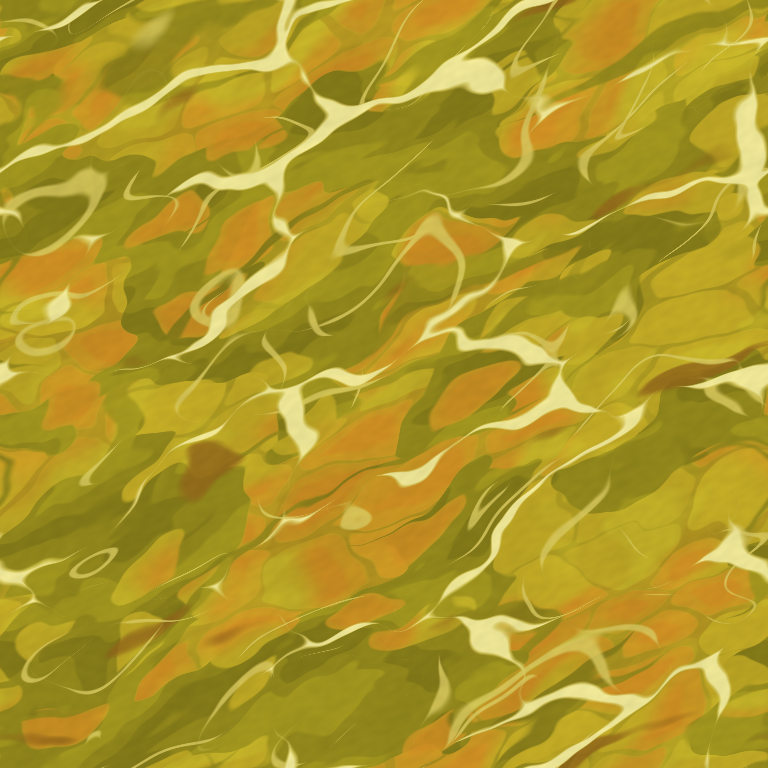
Give the GLSL for this texture, as a WebGL 2 fragment shader.

```glsl
#version 300 es
precision highp float;
// Seamless painterly shallow water: ochre pebbles, olive currents and cream ripple veins.

#define LAND_LEVEL 0.0
#define ORANGE_LEVEL 0.05
#define BROWN_LEVEL 0.43
#define WARP 0.05
#define JAGGED 0.010
#define VEIN_WIDTH 0.058
#define CURL_WIDTH 0.020
#define OLIVE vec3(0.56, 0.52, 0.105)
#define GOLD vec3(0.735, 0.645, 0.14)
#define ORANGE vec3(0.785, 0.54, 0.13)
#define BROWN vec3(0.56, 0.39, 0.10)
#define CREAM vec3(0.92, 0.89, 0.58)

uniform vec2 u_resolution;
out vec4 fragColor;

// A grid is (columns, rows, rise): its rows climb by a whole number of cells per tile.
vec2 toGrid(vec2 p, vec3 grid) {
    return vec2(grid.x * p.x, grid.y * p.y - grid.z * p.x);
}

vec2 wrapCell(vec2 cell, vec3 grid) {
    float turns = floor((cell.x + 0.5) / grid.x);
    cell.x -= turns * grid.x;
    cell.y = floor(mod(cell.y + turns * grid.z + 0.5, grid.y));
    return cell;
}

vec2 hash2(vec2 cell, vec3 grid, float seed) {
    vec2 c = wrapCell(cell, grid);
    vec2 s = vec2(dot(c, vec2(127.1, 311.7)), dot(c, vec2(269.5, 183.3)));
    return fract(sin(s + seed * 17.3) * 43758.5453);
}

float corner(vec2 cell, vec2 f, vec2 o, vec3 grid, float seed) {
    float a = 6.28319 * hash2(cell + o, grid, seed).x;
    return dot(vec2(cos(a), sin(a)), f - o);
}

// Wrapping gradient noise, about -0.7 to 0.7
float noise(vec2 p, vec3 grid, float seed) {
    vec2 q = toGrid(p, grid), c = floor(q), f = q - c;
    vec2 u = f * f * f * (f * (f * 6.0 - 15.0) + 10.0);
    float low = mix(corner(c, f, vec2(0, 0), grid, seed), corner(c, f, vec2(1, 0), grid, seed), u.x);
    float high = mix(corner(c, f, vec2(0, 1), grid, seed), corner(c, f, vec2(1, 1), grid, seed), u.x);
    return mix(low, high, u.y);
}

float fbm(vec2 p, vec3 grid, float seed) {
    return noise(p, grid, seed) + 0.5 * noise(p, grid * 2.0, seed + 1.0)
         + 0.25 * noise(p, grid * 4.0, seed + 2.0);
}

// Cells: x = distance to the border in grid units, yz = random pair; low crisp rounds the corners
vec3 cells(vec2 p, vec3 grid, float crisp, float seed) {
    vec2 q = toGrid(p, grid), base = floor(q), home = base, nearest = vec2(9.0);
    for (int j = -1; j <= 1; j++)
    for (int i = -1; i <= 1; i++) {
        vec2 c = base + vec2(i, j);
        vec2 r = c + 0.1 + 0.8 * hash2(c, grid, seed) - q;
        if (dot(r, r) < dot(nearest, nearest)) { nearest = r; home = c; }
    }
    float sum = 0.0;
    for (int j = -2; j <= 2; j++)
    for (int i = -2; i <= 2; i++) {
        if (i == 0 && j == 0) continue;
        vec2 c = home + vec2(i, j);
        vec2 r = c + 0.1 + 0.8 * hash2(c, grid, seed) - q;
        sum += exp(-crisp * dot(0.5 * (nearest + r), normalize(r - nearest)));
    }
    return vec3(-log(sum) / crisp, hash2(home, grid, seed + 5.0));
}

float above(float level, float soft, float v) {
    return smoothstep(level - soft, level + soft, v);
}

// Contour line of a noise field that fades in and out along its length
float curl(vec2 p, vec3 grid, float seed) {
    float gate = above(0.1, 0.12, noise(p, grid + vec3(1, 1, 0), seed + 1.0));
    return above(0.0, 0.007, CURL_WIDTH * gate - 0.004 - abs(noise(p, grid, seed) - 0.14));
}

void main() {
    vec2 p = gl_FragCoord.xy / u_resolution;

    // Flowing distortion
    vec2 bend = vec2(noise(p, vec3(4, 5, 2), 1.0), noise(p, vec3(4, 5, 2), 2.0));
    vec2 ripple = vec2(noise(p, vec3(10, 14, 6), 3.0), noise(p, vec3(10, 14, 6), 4.0));
    vec2 w = p + WARP * bend + 0.02 * ripple;
    vec2 jag = vec2(noise(p, vec3(22, 32, 13), 5.0), noise(p, vec3(22, 32, 13), 6.0));
    vec2 rough = w + JAGGED * jag;

    // Olive water and golden shallows
    float tone = fbm(rough, vec3(5, 11, 5), 10.0);
    vec3 olive = OLIVE * (1.0 + 0.11 * above(0.12, 0.03, tone) - 0.1 * above(0.2, 0.03, -tone));
    vec3 gold = GOLD + vec3(0.02, 0.04, 0.015) * above(0.12, 0.1, tone);
    float land = above(LAND_LEVEL, 0.012, fbm(rough, vec3(3, 6, 3), 20.0));
    vec3 col = mix(olive, gold, land);

    // Pebbles: packed in the shallows, sparse and separate in the olive
    vec3 stone = cells(rough, vec3(8, 15, 6), 16.0, 30.0);
    float gap = mix(0.13, 0.035, land) + 0.07 * noise(w, vec3(9, 12, 5), 31.0);
    float pebble = above(gap, 0.02, stone.x);
    float warmth = fbm(w, vec3(3, 4, 2), 40.0) + 0.5 * (stone.y - 0.5);
    float warm = above(ORANGE_LEVEL, 0.12, warmth);
    vec3 stoneColor = mix(gold, ORANGE, warm * (0.7 + 0.3 * above(0.2, 0.05, stone.x)));
    stoneColor *= 0.97 + 0.06 * stone.z;
    float shown = mix(0.85 * step(0.6, stone.z), 0.95, land);
    vec3 glaze = mix(gold, ORANGE, 0.55 * above(ORANGE_LEVEL, 0.2, warmth - 0.5 * (stone.y - 0.5)));
    col = mix(col, mix(glaze, olive, 0.4), land * (1.0 - pebble));
    col = mix(col, stoneColor, pebble * shown);

    // Olive strands and brown shade
    float strand = abs(noise(rough, vec3(3, 8, 4), 50.0));
    float strandWidth = 0.14 * noise(w, vec3(4, 6, 3), 51.0) + 0.03;
    col = mix(col, olive, 0.9 * above(0.0, 0.012, strandWidth - strand));
    col = mix(col, BROWN, 0.8 * above(BROWN_LEVEL, 0.05, noise(rough, vec3(6, 14, 6), 55.0)));

    // Thin pale curls
    float curls = max(curl(w, vec3(4, 6, 2), 60.0), curl(w, vec3(6, 10, 5), 64.0));
    col = mix(col, mix(gold, CREAM, 0.5), 0.85 * curls);

    // Cream veins that swell, taper and break
    float web = cells(rough + 0.02 * ripple, vec3(3, 6, 2), 32.0, 70.0).x;
    float swell = noise(w, vec3(5, 8, 3), 71.0) + 0.6 * noise(w, vec3(14, 20, 8), 72.0);
    float width = VEIN_WIDTH * smoothstep(-0.25, 0.5, swell) - 0.014;
    col = mix(col, mix(gold, CREAM, 0.5), 0.85 * above(0.0, 0.007, width + 0.009 - web));
    col = mix(col, CREAM, above(0.0, 0.006, width - web));

    // Faint brush grain
    col *= 1.0 + 0.04 * noise(p, vec3(60, 100, 40), 80.0) + 0.04 * noise(w, vec3(14, 36, 15), 81.0);
    fragColor = vec4(col, 1.0);
}
```
